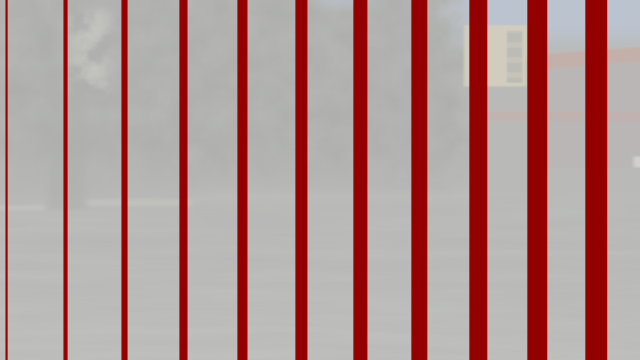
Reproduce this pattern procedurally as a Shadertoy shader.

```glsl
#define BAR_COUNT 11.0
#define FIRST_LEFT 0.0085
#define LEFT_STEP 0.0906
#define FIRST_RIGHT 0.0120
#define RIGHT_STEP 0.09368
#define BAR_RED vec3(0.575, 0.0, 0.0)
#define EDGE_RED vec3(0.70, 0.01, 0.01)
#define HAZE vec3(0.727, 0.731, 0.722)
#define FOLIAGE vec3(0.685, 0.69, 0.68)
#define SKY vec3(0.735, 0.765, 0.81)
#define CREAM vec3(0.82, 0.80, 0.74)
#define ROOF vec3(0.77, 0.69, 0.665)

vec2 gradient(vec2 cell) {
    float h = fract(sin(dot(cell, vec2(127.1, 311.7))) * 43758.5);
    return vec2(cos(6.2832 * h), sin(6.2832 * h));
}

float gradientNoise(vec2 p) {
    vec2 i = floor(p), f = fract(p);
    vec2 u = f * f * f * (f * (f * 6.0 - 15.0) + 10.0);
    vec2 e = vec2(0.0, 1.0);
    float low = mix(dot(gradient(i), f), dot(gradient(i + e.yx), f - e.yx), u.x);
    float high = mix(dot(gradient(i + e.xy), f - e.xy), dot(gradient(i + e.yy), f - e.yy), u.x);
    return mix(low, high, u.y);
}

float fbm(vec2 p) {
    float sum = 0.0, gain = 0.6;
    for (int i = 0; i < 4; i++) {
        sum += gain * gradientNoise(p);
        p = p * 2.03 + 7.1;
        gain *= 0.5;
    }
    return sum;
}

// Soft rectangle from its lower left and upper right corners
float softBox(vec2 p, vec2 lo, vec2 hi, float blur) {
    vec2 a = smoothstep(lo - blur, lo + blur, p);
    vec2 b = 1.0 - smoothstep(hi - blur, hi + blur, p);
    return a.x * a.y * b.x * b.y;
}

vec3 hazyScene(vec2 uv) {
    float leaves = fbm(uv * vec2(22.0, 14.0));
    float grass = fbm(uv * vec2(4.0, 32.0));

    // Lawn and distant trees
    vec3 color = HAZE + vec3(0.012) * (1.0 - smoothstep(0.0, 0.35, uv.y));
    color += grass * vec3(0.022, 0.024, 0.014) * (1.0 - smoothstep(0.35, 0.5, uv.y));
    float trees = smoothstep(0.38, 0.62, uv.y) * (1.0 - smoothstep(0.69, 0.76, uv.x + 0.03 * leaves));
    color = mix(color, FOLIAGE + 0.04 * leaves, trees * 0.75);
    color = mix(color, FOLIAGE, 0.6 * softBox(uv, vec2(0.075, 0.42), vec2(0.135, 0.82), 0.012));

    // Daylight through the branches
    float gap = softBox(uv, vec2(0.11, 0.74), vec2(0.17, 0.97), 0.025);
    color = mix(color, vec3(0.79, 0.79, 0.77), gap * smoothstep(-0.25, 0.3, leaves) * 0.7);

    // Open sky
    float sky = smoothstep(0.68, 0.75, uv.x + 0.04 * leaves) * smoothstep(0.84, 0.94, uv.y);
    sky = max(sky, 0.6 * softBox(uv, vec2(0.50, 0.98), vec2(0.58, 1.1), 0.02));
    color = mix(color, SKY, sky);

    // Sunlit grass
    float strip = softBox(uv, vec2(-0.1, 0.415), vec2(0.07, 0.43), 0.008);
    strip += softBox(uv, vec2(0.135, 0.428), vec2(0.30, 0.446), 0.01);
    strip += 0.4 * softBox(uv, vec2(0.30, 0.44), vec2(0.75, 0.465), 0.02);
    color = mix(color, vec3(0.775, 0.775, 0.75), 0.65 * strip);

    // Pale tower with dark window columns
    float tower = softBox(uv, vec2(0.725, 0.76), vec2(0.825, 0.93), 0.004);
    color = mix(color, CREAM, tower);
    float windows = softBox(uv, vec2(0.792, 0.77), vec2(0.816, 0.915), 0.003);
    float floors = smoothstep(0.25, 0.4, abs(fract(uv.y * 24.0) - 0.5));
    color = mix(color, vec3(0.73, 0.73, 0.71), windows * (0.9 - 0.4 * floors));

    // Low building with a sloping roof
    float slope = 0.13 * (uv.x - 0.855);
    vec2 roofPoint = uv - vec2(0.0, slope);
    float wall = softBox(uv, vec2(0.825, 0.53), vec2(1.1, 0.83), 0.008);
    color = mix(color, vec3(0.725, 0.715, 0.71), wall);
    color = mix(color, ROOF, softBox(roofPoint, vec2(0.825, 0.81), vec2(1.1, 0.85), 0.005));
    color = mix(color, ROOF, 0.65 * softBox(uv, vec2(0.76, 0.665), vec2(1.1, 0.69), 0.006));
    color = mix(color, vec3(0.82), softBox(uv, vec2(0.99, 0.535), vec2(1.1, 0.565), 0.006));
    return color;
}

void mainImage(out vec4 fragColor, in vec2 fragCoord) {
    vec2 uv = fragCoord / iResolution.xy;
    float aa = 0.75 / iResolution.x;
    vec3 color = hazyScene(uv);

    // Bars that widen from left to right
    for (float k = 0.0; k < BAR_COUNT; k++) {
        float left = FIRST_LEFT + LEFT_STEP * k;
        float right = FIRST_RIGHT + RIGHT_STEP * k;
        float bar = smoothstep(left - aa, left + aa, uv.x)
                  * (1.0 - smoothstep(right - aa, right + aa, uv.x));
        float rim = 1.0 - smoothstep(0.0, 0.003, min(uv.x - left, right - uv.x));
        color = mix(color, mix(BAR_RED, EDGE_RED, 0.6 * rim), bar);
    }
    fragColor = vec4(color, 1.0);
}
```
